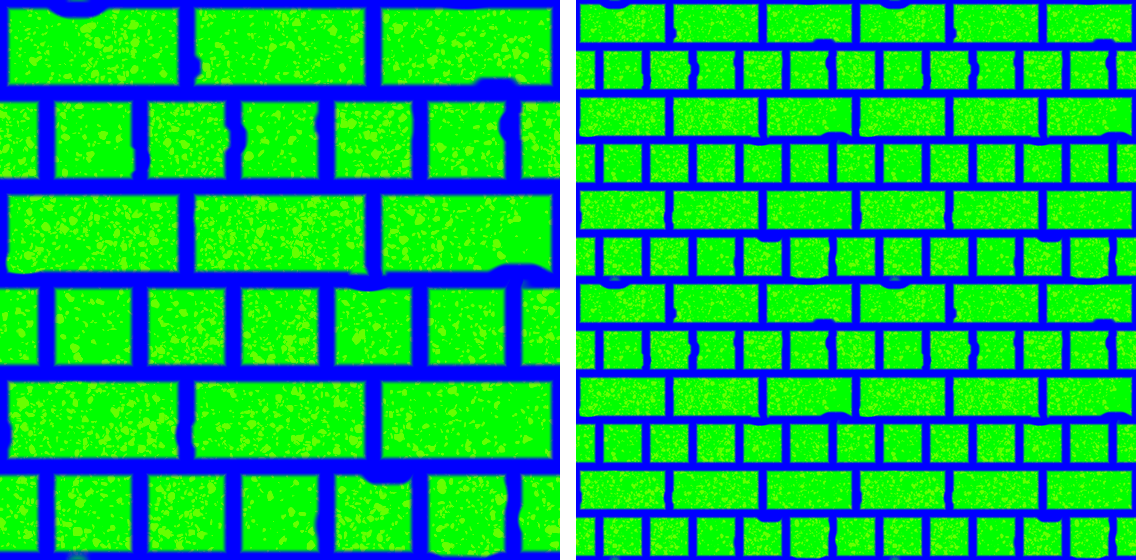
Left: one tile. Right: repeated 2 by 2.
Reproduce this pattern procedurally as a Shadertoy shader.

```glsl
vec3 hash(vec2 p, float seed) {
    vec3 q = fract(vec3(p.xyx + seed * 7.31) * vec3(0.1031, 0.1030, 0.0973));
    q += dot(q, q.yxz + 33.33);
    return fract((q.xxy + q.yzz) * q.zyx);
}

// Value noise that wraps after one canvas
float noise(vec2 p, float cells, float seed) {
    p *= cells;
    vec2 i = floor(p), f = fract(p);
    f *= f * (3.0 - 2.0 * f);
    float a = hash(mod(i, cells), seed).x;
    float b = hash(mod(i + vec2(1, 0), cells), seed).x;
    float c = hash(mod(i + vec2(0, 1), cells), seed).x;
    float d = hash(mod(i + 1.0, cells), seed).x;
    return mix(mix(a, b, f.x), mix(c, d, f.x), f.y);
}

// xy: brick index, z: distance to the nearest joint centre
vec3 brickwork(vec2 p) {
    float row = floor(p.y * 6.0);
    bool longRow = mod(row, 2.0) > 0.5;
    float count = longRow ? 3.0 : 6.0;
    float x = p.x * count + (longRow ? 0.0 : 0.5);
    float dx = abs(fract(x + 0.5) - 0.5) / count;
    float dy = abs(fract(p.y * 6.0 + 0.5) - 0.5) / 6.0;
    return vec3(mod(floor(x), count), mod(row, 6.0), min(dx, dy));
}

// Scattered oval patches that push the joints sideways
vec2 wear(vec2 p) {
    const float cells = 9.0;
    vec2 cell = floor(p * cells), shift = vec2(0);
    for (int y = -1; y <= 1; y++)
    for (int x = -1; x <= 1; x++) {
        vec2 c = cell + vec2(x, y);
        vec3 place = hash(mod(c, cells), 3.0);
        vec3 form = hash(mod(c, cells), 8.0);
        if (place.z > 0.3) continue;
        vec2 radius = vec2(0.06, 0.036) * mix(0.7, 1.15, form.x);
        float r = length((p - (c + place.xy) / cells) / radius);
        float angle = 6.2832 * form.y;
        shift += 0.017 * vec2(0.6 * cos(angle), sin(angle)) * (1.0 - smoothstep(0.45, 1.0, r));
    }
    return shift;
}

// Round flecks of random size, present in a share of the cells
float flecks(vec2 p, float cells, float density, float seed) {
    vec2 cell = floor(p * cells);
    float cover = 0.0;
    for (int y = -1; y <= 1; y++)
    for (int x = -1; x <= 1; x++) {
        vec2 c = cell + vec2(x, y);
        vec3 place = hash(mod(c, cells), seed);
        float radius = mix(0.17, 0.5, hash(mod(c, cells), seed + 5.0).x);
        float edge = 0.0009 * cells;
        float d = length(p * cells - c - place.xy) - radius;
        cover = max(cover, step(place.z, density) * (1.0 - smoothstep(-edge, edge, d)));
    }
    return cover;
}

void mainImage(out vec4 fragColor, in vec2 fragCoord) {
    vec2 uv = fragCoord / iResolution.xy;

    // Worn joints: some patches move the joint, others only widen it
    vec3 brick = brickwork(uv + wear(uv));
    float joint = min(brick.z, brickwork(uv).z + 0.02 * noise(uv, 4.0, 1.0));
    float face = smoothstep(0.0100, 0.0212, joint);

    // Flecks, denser on some bricks and in some areas
    float density = mix(0.12, 0.42, hash(brick.xy, 2.0).x) * mix(0.5, 1.6, noise(uv, 18.0, 4.0));
    vec2 wobble = vec2(noise(uv, 110.0, 5.0), noise(uv, 110.0, 6.0)) - 0.5;
    vec2 p = uv + 0.008 * wobble;
    float fleck = max(flecks(p, 64.0, density, 11.0), flecks(p, 140.0, density, 12.0));

    vec3 brickColor = mix(vec3(0, 1, 0), vec3(0.4, 1, 0), fleck);
    fragColor = vec4(mix(vec3(0, 0, 1), brickColor, face), 1.0);
}
```
